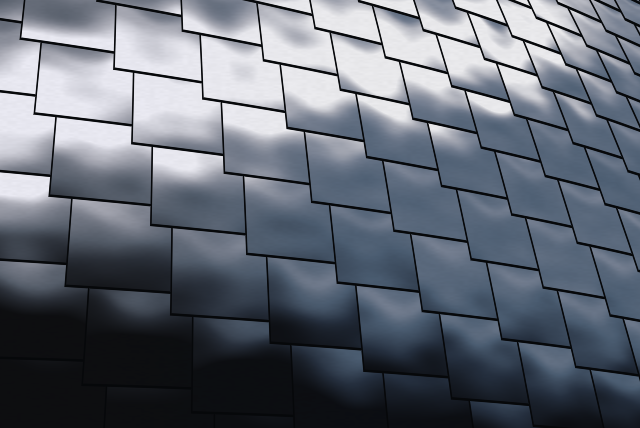
This texture is drawn by a Shadertoy shader. Its source:

```glsl
// Staggered metal shingles on a curved wall, reflecting a band of bright sky.
// A smooth lattice map is inverted by Newton steps; each shingle is a skewed
// box with a notched corner, shaded by a bulged reflection and soft noise.

const float SIDE_LAP = 0.215;      // notch width, share of a shingle
const float ROW_LAP = 0.238;       // notch height, share of a shingle
const float SIDE_SEAM = 0.0019;    // half widths, in canvas heights
const float ROW_SEAM = 0.0030;
const float BULGE = 0.13;          // reflection shift inside a shingle
const float DENT = 0.14;           // uneven warp between shingles
const float BAND_HEIGHT = 0.73;    // sky band at the left border
const float BAND_SLOPE = 0.15;
const vec3 SEAM_COLOR = vec3(0.025, 0.03, 0.04);
const vec3 TONES[6] = vec3[6](
    vec3(0.045, 0.053, 0.07), vec3(0.14, 0.18, 0.24), vec3(0.29, 0.36, 0.44),
    vec3(0.45, 0.49, 0.56), vec3(0.66, 0.67, 0.71), vec3(0.91, 0.91, 0.92));

float hash(vec2 p) {
    return fract(sin(dot(p, vec2(127.1, 311.7))) * 43758.5453);
}

float noise(vec2 p) {
    vec2 c = floor(p), f = fract(p);
    f = f * f * (3.0 - 2.0 * f);
    return mix(mix(hash(c), hash(c + vec2(1, 0)), f.x),
               mix(hash(c + vec2(0, 1)), hash(c + vec2(1, 1)), f.x), f.y);
}

// Lattice (column, row) to wall position, y pointing down
vec2 wallPoint(vec2 g) {
    float i = g.x, j = g.y;
    float x = 0.1152 + j * (0.0361 + 0.00117 * j)
            + i * (0.2437 + 0.00977 * j) - i * i * (0.00645 + 0.00049 * j);
    float y = 0.457 + 2.162 * (exp(0.093 * j) - 1.0)
            + i * (0.0721 - 0.0033 * exp(0.4 * j)) - 0.00035 * i * i;
    return vec2(x, y);
}

// Wall position to lattice; also returns the lattice derivatives
vec2 latticePoint(vec2 p, out mat2 slope) {
    const float STEP = 0.02;
    vec2 g = vec2(5.0 * p.x, 3.0 * p.y - 2.5 - 2.5 * p.x);
    for (int k = 0; k < 7; k++) {
        vec2 w = wallPoint(g);
        slope = inverse(mat2(wallPoint(g + vec2(STEP, 0)) - w,
                             wallPoint(g + vec2(0, STEP)) - w) / STEP);
        g += slope * (p - w);
    }
    return g;
}

vec3 toneColor(float tone) {
    vec3 color = TONES[0];
    for (int k = 1; k < 6; k++)
        color = mix(color, TONES[k], clamp(tone - float(k - 1), 0.0, 1.0));
    return color;
}

// Reflected brightness, 0 to 5, at a wall point p and shingle point uv
float reflection(vec2 p, vec2 uv, vec2 cell) {
    float swell = noise(uv * vec2(1.7, 2.1) + 17.0 * cell) - 0.5;
    float ripple = noise(uv * vec2(2.6, 4.5) + 9.0 * cell + 40.0) - 0.5;
    float sag = cos(6.2832 * (uv.x - 0.5));
    float y = p.y + BULGE * (uv.y - 0.5) + 0.022 * sag
            + DENT * swell + 0.05 * ripple;

    // Dark ground below, sky band above
    float ground = 0.33 - 0.2 * p.x;
    float tone = 2.35 * smoothstep(ground - 0.17, ground + 0.27, y);
    float fromBand = y - BAND_HEIGHT - BAND_SLOPE * p.x;
    float width = mix(0.19, 0.13, smoothstep(0.5, 1.3, p.x));
    float glow = exp(-pow(abs(fromBand) / width, 2.4));
    tone += 3.1 * glow * (1.0 - 0.75 * smoothstep(1.2, 1.5, p.x));

    // Soft arc under the upper edge and dark hollow in the lower half
    float lit = smoothstep(ground - 0.1, ground + 0.12, p.y);
    float arc = (uv.y - 0.86 + 0.09 * sag + 0.15 * swell) / 0.12;
    tone += 0.55 * lit * exp(-arc * arc);
    vec2 hollow = (uv - vec2(0.5, 0.36)) / vec2(0.42, 0.24);
    float leftSide = 1.0 - smoothstep(0.3, 1.0, p.x);
    tone -= (0.15 + 0.65 * leftSide) * exp(-dot(hollow, hollow));
    return tone + 0.35 * ripple * lit + 0.2 * (hash(cell) - 0.5) * lit;
}

void mainImage(out vec4 fragColor, in vec2 fragCoord) {
    vec2 p = fragCoord / iResolution.y;
    float pixel = 1.0 / iResolution.y;
    mat2 slope;
    vec2 g = latticePoint(vec2(p.x, 1.0 - p.y), slope);

    // Wall lengths of one unit along each shingle axis
    vec2 unit = 1.0 / vec2(length(vec2(1.0, SIDE_LAP) * slope),
                           length(vec2(ROW_LAP, 1.0) * slope));
    vec2 seam = vec2(SIDE_SEAM, ROW_SEAM);

    // Find the shingle holding the point: the largest inner distance
    float inside = -1e3;
    vec2 uv = vec2(0.5), cell = vec2(0.0);
    for (int n = 0; n < 4; n++) {
        vec2 c = floor(g) + vec2(-(n & 1), 1 + (n >> 1));
        vec2 d = g - c;
        vec2 q = vec2(d.x + SIDE_LAP * d.y, -d.y - ROW_LAP * d.x);
        vec2 box = min(q, 1.0 - q) * unit - seam;
        vec2 notch = (1.0 - vec2(SIDE_LAP, ROW_LAP) - q) * unit - seam;
        float dist = min(min(box.x, box.y), max(notch.x, notch.y));
        if (dist > inside) { inside = dist; uv = q; cell = c; }
    }

    // Metal: neutral on the left, bluer on the right
    vec3 color = toneColor(reflection(p, uv, cell));
    float gray = dot(color, vec3(0.3, 0.5, 0.2));
    color = mix(color, gray * vec3(0.99, 0.99, 1.05),
                0.55 * (1.0 - smoothstep(0.2, 0.9, p.x)));
    color *= 0.985 + 0.03 * noise(p * vec2(90.0, 260.0));

    color = mix(SEAM_COLOR, color, smoothstep(-0.6 * pixel, 0.6 * pixel, inside));
    fragColor = vec4(color, 1.0);
}
```
